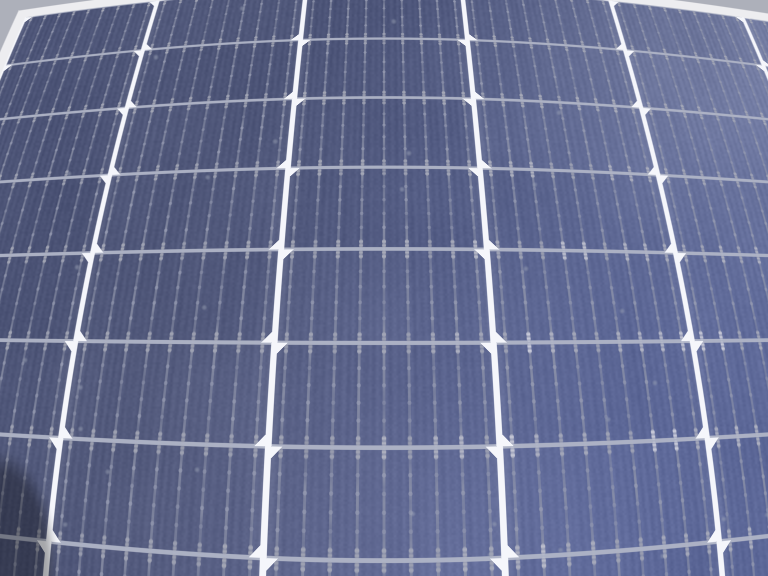
This texture is drawn by a Shadertoy shader. Its source:

```glsl
// Solar panel seen through a wide lens: curved rows of dark blue cells with busbars and solder pads.

float hash(vec2 p) {
    p = fract(p * vec2(123.34, 345.45));
    p += dot(p, p + 34.35);
    return fract(p.x * p.y);
}

float noise(vec2 p) {
    vec2 i = floor(p), f = fract(p);
    f = f * f * (3.0 - 2.0 * f);
    return mix(mix(hash(i), hash(i + vec2(1, 0)), f.x),
               mix(hash(i + vec2(0, 1)), hash(i + 1.0), f.x), f.y);
}

// Soft coverage of everything closer than halfWidth
float band(float d, float halfWidth, float blur) {
    return 1.0 - smoothstep(halfWidth - blur, halfWidth + blur, d);
}

// Canvas position (x from the centre, y down) to panel units: one cell per unit
vec2 panelCoords(vec2 p) {
    float y = p.y + 0.25 * (p.y - 0.547) * p.x * p.x;
    float v = 4.6 * y - 2.397 * exp(-3.1 * y) + 1.64;
    float u = p.x / (0.2744 + 0.224 * p.y - 0.077 * p.y * p.y);
    u *= 1.0 + (0.027 + 0.018 * p.y) * (u * u - 0.25);
    return vec2(u, v);
}

// Cell tint with the sky glow, shade and grain lying over the glass
vec3 glassColor(vec2 p, vec2 cell) {
    vec3 color = mix(vec3(0.30, 0.33, 0.465), vec3(0.35, 0.395, 0.585),
                     smoothstep(-0.45, 0.6, p.x + 0.35 * (p.y - 0.5)));
    color += vec3(0.055, 0.05, 0.045) * exp(-5.0 * dot(p - vec2(-0.05, 0.95), p - vec2(-0.05, 0.95)));
    color += vec3(0.10, 0.09, 0.05) * exp(-7.0 * dot(p - vec2(0.65, 0.05), p - vec2(0.65, 0.05)));
    color += 0.018 * (hash(cell + 7.0) - 0.5) + 0.02 * (noise(p * 9.0) - 0.5);
    return color + 0.025 * (noise(p * 260.0) - 0.5);
}

void mainImage(out vec4 fragColor, in vec2 fragCoord) {
    vec2 p = vec2(fragCoord.x - 0.5 * iResolution.x, iResolution.y - fragCoord.y) / iResolution.y;
    vec2 grid = panelCoords(p);
    vec2 aa = fwidth(grid) * 0.7;

    // Nearest cell, and signed offsets from the nearest column gap and row gap
    vec2 cell = vec2(floor(grid.x + 0.5), floor(grid.y));
    float gapX = fract(grid.x) - 0.5;
    float gapY = fract(grid.y + 0.5) - 0.5;
    vec3 color = glassColor(p, cell);

    // Fine vertical streaks
    color += 0.012 * sin(grid.x * 169.6) + 0.018 * (noise(vec2(grid.x * 70.0, grid.y * 0.7)) - 0.5);

    // Nine busbars per cell, with small contacts along each one
    float barX = (fract(grid.x * 9.0 + 0.5) - 0.5) / 9.0;
    float barId = floor(grid.x * 9.0 + 0.5);
    float wear = noise(vec2(barId * 3.7, grid.y * 8.0));
    color = mix(color, vec3(0.57, 0.59, 0.67), band(abs(barX), 0.006, aa.x) * (0.35 + 0.45 * wear));
    float contactY = (fract(grid.y * 6.0) - 0.5) / 6.0 * 0.45;
    color = mix(color, vec3(0.60, 0.62, 0.71),
                band(length(vec2(barX, contactY)), 0.009, aa.x) * (0.3 + 0.4 * wear));

    // Row gaps, then beaded solder pads on both sides of them
    color = mix(color, vec3(0.69, 0.71, 0.78), band(abs(gapY), 0.021, aa.y) * 0.95);
    float padY = max(abs(abs(gapY) - 0.06) - 0.03, 0.0) * 0.45;
    float bead = 0.75 + 0.25 * cos((abs(gapY) - 0.04) * 140.0);
    float glint = exp(-9.0 * dot(p - vec2(0.4, 0.68), p - vec2(0.4, 0.68)));
    float padLight = hash(vec2(barId, floor(grid.y + 0.5)));
    vec3 padColor = mix(vec3(0.65, 0.66, 0.71), vec3(0.92, 0.92, 0.97), glint * padLight);
    color = mix(color, padColor, band(length(vec2(barX, padY)), 0.0095, aa.x) * bead * (0.6 + 0.3 * padLight));

    // Column gaps with a soft glow, and chamfers at the top or bottom of alternate columns
    vec3 white = vec3(0.96, 0.965, 0.985);
    color = mix(color, white, 0.16 * exp(-abs(gapX) * 40.0));
    float chamferSide = mod(cell.x, 2.0) < 0.5 ? 1.0 : -1.0;
    float chamfer = band(abs(gapX) + 0.43 * abs(gapY), 0.062, aa.x)
                  * smoothstep(-aa.y, aa.y, gapY * chamferSide);
    color = mix(color, white, max(chamfer, band(abs(gapX), 0.0145, aa.x)));

    // Sparse dust specks
    vec2 dustId = floor(p * 14.0);
    vec2 dustAt = 0.2 + 0.6 * vec2(hash(dustId + 3.1), hash(dustId + 8.7));
    float dust = band(length(fract(p * 14.0) - dustAt), 0.05, 0.04) * step(0.9, hash(dustId + 21.3));
    color = mix(color, vec3(0.62, 0.65, 0.72), 0.45 * dust);

    // Shadow in the lower left corner
    color *= 1.0 - 0.32 * band(length((p - vec2(-0.67, 0.99)) * vec2(1.0, 0.5)), 0.095, 0.014);

    // White frame along the left and top, with the mount beyond it
    float outside = max(-2.5 - grid.x, (-1.0 - grid.y) * 0.45);
    color = mix(color, vec3(0.93, 0.93, 0.94), smoothstep(-aa.x, aa.x, outside));
    color = mix(color, vec3(0.68, 0.69, 0.73), smoothstep(-aa.x, aa.x, outside - 0.085));

    fragColor = vec4(clamp(color, 0.0, 1.0), 1.0);
}
```
